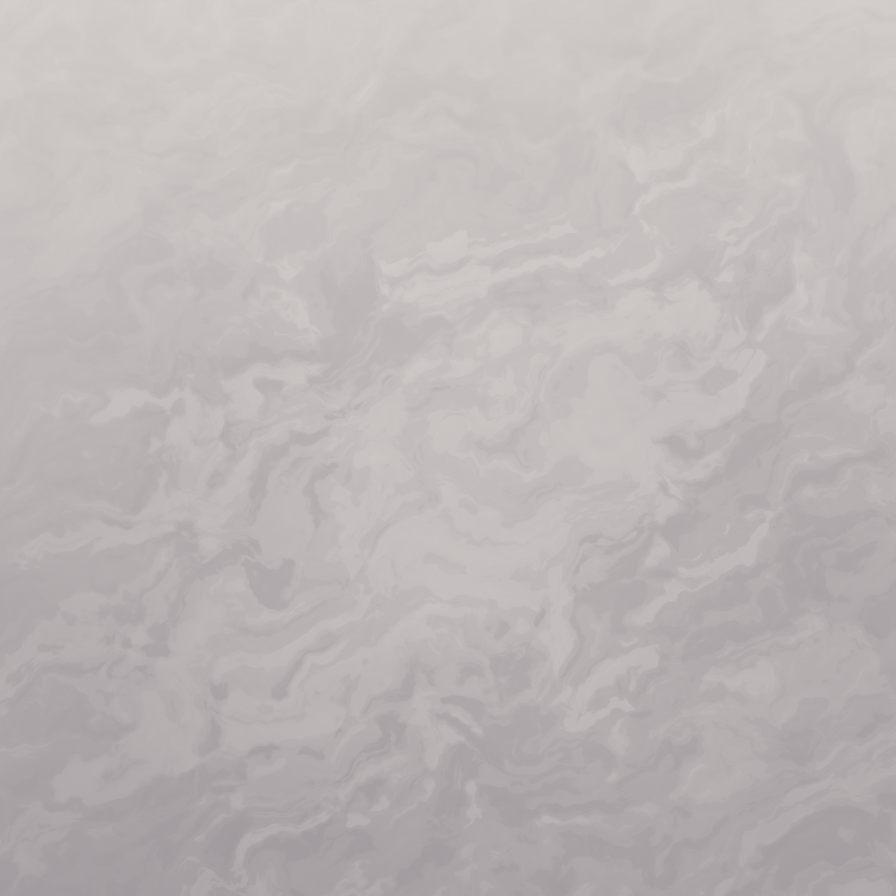
A WebGL 2 fragment shader for this texture:

```glsl
#version 300 es
precision highp float;
// Weathered plaster: a pale vertical gradient with soft cloudy stains,
// small ragged flakes cut from warped noise that lean up to the right,
// and thin marbled contour lines.
uniform vec2 u_resolution;
out vec4 fragColor;

float hash(vec2 p) {
    return fract(sin(dot(p, vec2(127.1, 311.7))) * 43758.545);
}

float valueNoise(vec2 p) {
    vec2 cell = floor(p), f = fract(p);
    f = f * f * f * (f * (f * 6.0 - 15.0) + 10.0);
    float low = mix(hash(cell), hash(cell + vec2(1, 0)), f.x);
    float high = mix(hash(cell + vec2(0, 1)), hash(cell + vec2(1, 1)), f.x);
    return mix(low, high, f.y);
}

// Fractal sum, rotated at each octave, averaging 0.5
float fbm(vec2 p) {
    float sum = 0.0, weight = 0.5;
    for (int i = 0; i < 5; i++) {
        sum += weight * valueNoise(p);
        p = mat2(0.8, 0.6, -0.6, 0.8) * p * 2.03 + 17.3;
        weight *= 0.52;
    }
    return sum / 1.0;
}

// Thin soft line where a field crosses a level
float contour(float field, float level, float width) {
    return 1.0 - smoothstep(0.0, width, abs(field - level));
}

void main() {
    vec2 uv = gl_FragCoord.xy / u_resolution;

    // Streak axes: x runs up to the right, y is compressed
    float angle = 0.52;
    vec2 streak = mat2(cos(angle), -sin(angle), sin(angle), cos(angle)) * uv;
    streak *= vec2(5.0, 11.0);
    vec2 warp = vec2(fbm(uv * 7.0 + 3.1), fbm(uv * 7.0 + 41.7)) - 0.5;
    vec2 flow = streak + warp * 1.7;

    float broad = fbm(uv * 2.4 + 8.4);
    float flakes = fbm(flow * 1.5 + 5.0);
    float fine = fbm(flow * 4.2 + 60.0);
    float marble = fbm(uv * vec2(5.0, 4.0) + warp * 2.6 + 23.0);

    // Vertical shading and cloudy stains
    float tone = 0.10 + 0.87 * uv.y + 0.2 * (broad - 0.5);
    tone -= 0.10 * smoothstep(0.4, 0.0, length((uv - vec2(0.02, 0.25)) * vec2(1.0, 0.7)));
    tone -= 0.10 * smoothstep(0.4, 0.0, length(uv - vec2(0.95, 0.38)));
    tone -= 0.07 * smoothstep(0.3, 0.0, length((uv - vec2(0.28, 0.6)) * vec2(1.2, 0.8)));

    // Pale diagonal drift with a ragged rim
    vec2 drift = uv - vec2(0.44, 0.38);
    drift = vec2(drift.x * 0.8 + drift.y * 0.6, drift.y * 0.8 - drift.x * 0.6);
    float reach = 0.26 - length(drift * vec2(0.7, 1.1));
    float rim = reach + 0.55 * (flakes - 0.5) + 0.5 * (fine - 0.5);
    tone += 0.09 * smoothstep(-0.02, 0.04, rim) + 0.07 * smoothstep(-0.1, 0.25, reach) - 0.04;

    // Light and dark flakes, strongest toward the lower right
    float worn = smoothstep(0.0, 0.5, uv.x + 0.1) * smoothstep(1.1, 0.55, uv.y);
    float pale = smoothstep(0.545, 0.59, 0.45 * flakes + 0.55 * fine);
    float dark = smoothstep(0.44, 0.39, 0.6 * fine + 0.4 * flakes);
    tone += worn * (0.09 * pale - 0.08 * dark);

    // Marbled lines and faint mottling
    float lines = contour(marble, 0.45, 0.012) + contour(marble, 0.54, 0.01);
    tone += 0.035 * lines * (0.4 + 0.6 * smoothstep(0.4, 0.6, broad));
    tone += 0.045 * worn * contour(flakes, 0.57, 0.014);
    tone += 0.2 * (fine - 0.5) + 0.1 * (marble - 0.5);

    // Cool grey through warm grey to off-white
    vec3 color = mix(vec3(0.65, 0.622, 0.635), vec3(0.83, 0.81, 0.798), clamp(tone, -0.1, 1.1));
    fragColor = vec4(color, 1.0);
}
```
